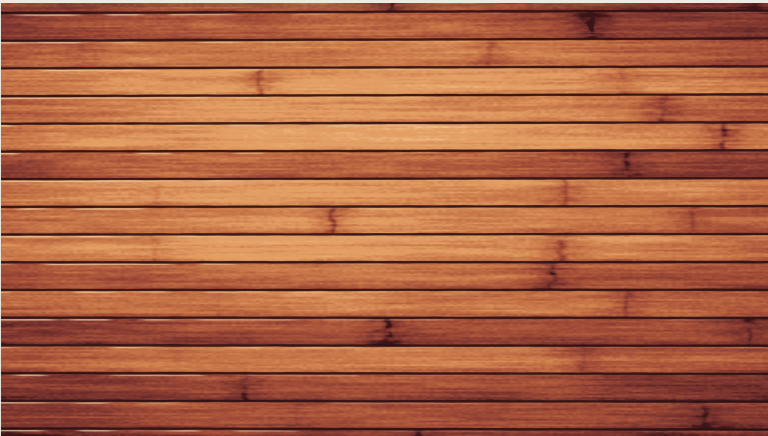
This texture is drawn by a WebGL 2 fragment shader. Its source:

```glsl
#version 300 es
precision highp float;

uniform vec2 u_resolution;
out vec4 fragColor;

const float SLAT_PITCH = 0.0638;
const float FIRST_GROOVE = 0.016;
const float GROOVE_HALF_WIDTH = 0.0021;
const vec3 GROOVE_COLOR = vec3(0.17, 0.06, 0.07);
const vec3 PAPER = vec3(0.92, 0.92, 0.89);
const vec3 CREAM = vec3(0.96, 0.83, 0.62);

// Base brightness of each slat, bottom to top
const float SLAT_TONE[17] = float[17](
    0.36, 0.47, 0.40, 0.62, 0.38, 0.57, 0.46, 0.66, 0.56,
    0.63, 0.37, 0.70, 0.60, 0.70, 0.55, 0.40, 0.42);

float hash(vec2 p) {
    vec3 q = fract(p.xyx * vec3(0.1031, 0.1030, 0.0973));
    q += dot(q, q.yzx + 33.33);
    return fract((q.x + q.y) * q.z);
}

float noise(vec2 p) {
    vec2 cell = floor(p);
    vec2 f = fract(p);
    f = f * f * (3.0 - 2.0 * f);
    float low = mix(hash(cell), hash(cell + vec2(1, 0)), f.x);
    float high = mix(hash(cell + vec2(0, 1)), hash(cell + vec2(1, 1)), f.x);
    return mix(low, high, f.y);
}

float bell(float d, float width) {
    return exp(-d * d / (width * width));
}

// Stained wood, from near black through red brown to pale orange
vec3 woodColor(float v) {
    vec3 c = mix(vec3(0.23, 0.08, 0.09), vec3(0.48, 0.20, 0.18), smoothstep(0.0, 0.24, v));
    c = mix(c, vec3(0.65, 0.31, 0.22), smoothstep(0.20, 0.46, v));
    c = mix(c, vec3(0.78, 0.46, 0.28), smoothstep(0.40, 0.66, v));
    c = mix(c, vec3(0.89, 0.62, 0.39), smoothstep(0.60, 0.88, v));
    return mix(c, CREAM, smoothstep(0.88, 1.20, v));
}

// Long fibres along the slat, centred on zero
float grain(vec2 p, float slat) {
    vec2 q = p + vec2(slat * 7.3, 0.0);
    float broad = noise(q * vec2(2.5, 85.0)) - 0.5;
    float fibre = noise(q * vec2(9.0, 240.0) + 31.0) - 0.5;
    float fleck = noise(q * vec2(110.0, 260.0) + 67.0) - 0.5;
    float cloud = noise(q * vec2(5.0, 6.0) + 11.0) - 0.5;
    return 0.17 * broad + 0.18 * fibre + 0.10 * fleck + 0.09 * cloud;
}

// Bamboo node: a dark smudge around a narrow broken band
float node(vec2 p, float center, float strength) {
    float d = p.x - center + 0.012 * (noise(p * vec2(4.0, 90.0)) - 0.5);
    float streaks = noise(p * vec2(45.0, 170.0) + 5.0);
    float smudge = bell(d, 0.050) * (0.25 + 0.75 * streaks);
    float band = bell(d, 0.008) * noise(p * vec2(90.0, 75.0));
    return strength * (0.26 * smudge + 0.30 * band);
}

// Warm glow at upper left of center, falling off to the corners
float lighting(vec2 uv) {
    float glow = exp(-dot((uv - vec2(0.38, 0.68)) * 2.4, (uv - vec2(0.38, 0.68)) * 2.4));
    vec2 c = (uv - vec2(0.45, 0.55)) * vec2(1.7, 1.6);
    return 0.17 * glow - 0.17 * dot(c, c) + 0.06;
}

void main() {
    vec2 uv = gl_FragCoord.xy / u_resolution;
    float pixel = 1.0 / u_resolution.y;
    float aspect = u_resolution.x * pixel;
    vec2 p = vec2(uv.x * aspect, uv.y);

    // Slats fan out slightly from left to right
    p.y -= (uv.x - 0.5) * mix(-0.003, 0.006, uv.y);
    float row = (p.y - FIRST_GROOVE) / SLAT_PITCH;
    float slat = floor(row);
    float across = fract(row);
    float below = across * SLAT_PITCH;
    float above = SLAT_PITCH - below;

    // Slat body
    float v = SLAT_TONE[clamp(int(slat) + 1, 0, 16)] + lighting(uv);
    v += grain(p, slat);
    v -= 0.10 * smoothstep(0.35, 0.0, uv.x) * noise(p * vec2(3.0, 190.0) + slat);
    float center = mix(0.20, 0.95, hash(vec2(slat + 3.0, 17.0)));
    v -= node(p, center * aspect, mix(0.6, 1.2, hash(vec2(slat + 9.0, 4.0))));
    float second = fract(center + 0.47);
    v -= node(p, second * aspect, 0.6 * hash(vec2(slat + 5.0, 29.0)));
    v -= 0.10 * smoothstep(0.25, 0.0, across);
    vec3 color = woodColor(v);

    // Worn, lit upper edge, strongest at the left
    float worn = noise(vec2(p.x * 14.0, slat * 5.0 + 2.0));
    float rim = bell(above - 0.0050, 0.0022) * smoothstep(0.30, 0.75, worn);
    color = mix(color, CREAM, rim * mix(0.75, 0.12, smoothstep(0.0, 0.7, uv.x)));

    // Dark groove between slats
    float wobble = 0.0007 * (noise(vec2(p.x * 30.0, slat)) - 0.5);
    float gap = min(below, above) - GROOVE_HALF_WIDTH - wobble;
    float groove = 1.0 - smoothstep(-0.5 * pixel, 0.5 * pixel + 0.0012, gap);
    color = mix(color, GROOVE_COLOR, 0.92 * groove);

    // Pale margin along the top and left
    float margin = min(1.0 - uv.y - 0.007, uv.x * aspect - 0.002);
    color = mix(PAPER, color, smoothstep(-0.5 * pixel, 0.5 * pixel, margin));
    fragColor = vec4(color, 1.0);
}
```
